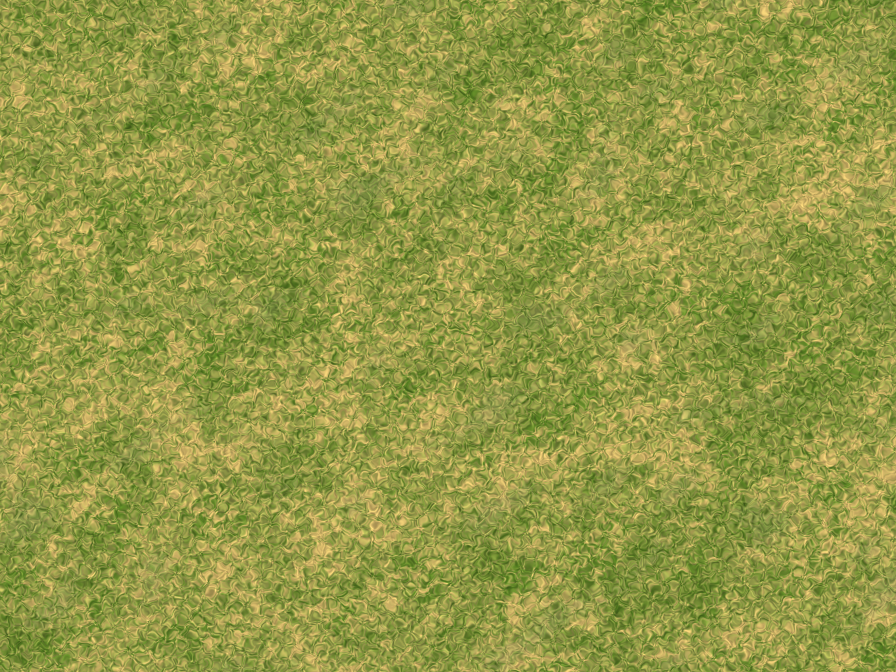
A Shadertoy shader for this texture:

```glsl
#define PATCH_FREQ vec2(3.2, 5.6)
#define MOTTLE_FREQ vec2(13.0, 20.0)
#define FLECK_FREQ vec2(46.0, 72.0)
#define BLADE_FREQ vec2(105.0, 190.0)
#define PATCH_ANGLE 0.45
#define BLADE_ANGLE 0.85
#define PATCH_AMOUNT 0.30
#define MOTTLE_AMOUNT 0.25
#define FLECK_AMOUNT 0.40
#define BLADE_AMOUNT 0.44
#define GRAIN_AMOUNT 0.42
#define SHADE_AMOUNT 0.075

// Dryness ramp, from lush grass to bleached straw
const vec3 TURF[7] = vec3[7](
    vec3(0.31, 0.45, 0.12), vec3(0.41, 0.50, 0.18),
    vec3(0.48, 0.57, 0.22), vec3(0.54, 0.56, 0.27),
    vec3(0.60, 0.63, 0.29), vec3(0.68, 0.65, 0.33),
    vec3(0.81, 0.70, 0.40));
const float DRYNESS[7] = float[7](-2.4, -1.4, -0.8, -0.3, 0.2, 0.75, 1.8);

float hash(vec2 cell) {
    uvec2 q = uvec2(ivec2(cell)) * uvec2(1597334673u, 3812015801u);
    uint h = (q.x ^ q.y) * 1597334673u;
    h = (h ^ (h >> 15)) * 2246822519u;
    h ^= h >> 13;
    return float(h >> 8) / 16777216.0;
}

float slope(vec2 cell, vec2 offset) {
    float a = 6.28318 * hash(cell);
    return dot(vec2(cos(a), sin(a)), offset);
}

// Gradient noise scaled to a deviation of about one
float noise(vec2 p) {
    vec2 i = floor(p), f = p - i;
    vec2 u = f * f * f * (f * (f * 6.0 - 15.0) + 10.0);
    vec2 e = vec2(1.0, 0.0);
    float low = mix(slope(i, f), slope(i + e, f - e), u.x);
    float high = mix(slope(i + e.yx, f - e.yx), slope(i + 1.0, f - 1.0), u.x);
    return 4.6 * mix(low, high, u.y);
}

// Noise stretched along a direction; freq is (along, across)
float streaks(vec2 p, float angle, vec2 freq, float seed) {
    vec2 d = vec2(cos(angle), sin(angle));
    vec2 q = vec2(dot(p, d), dot(p, vec2(-d.y, d.x)));
    return noise(q * freq + seed * vec2(17.3, 31.7));
}

vec3 turfColor(float dryness) {
    vec3 color = TURF[0];
    for (int i = 1; i < 7; i++) {
        float t = (dryness - DRYNESS[i - 1]) / (DRYNESS[i] - DRYNESS[i - 1]);
        color = mix(color, TURF[i], clamp(t, 0.0, 1.0));
    }
    return color;
}

void mainImage(out vec4 fragColor, in vec2 fragCoord) {
    vec2 p = fragCoord / iResolution.y;

    // Broad worn and lush areas, lying along a shallow diagonal
    float patches = 0.7 * streaks(p, PATCH_ANGLE, PATCH_FREQ, 1.0)
                  + 0.7 * streaks(p, PATCH_ANGLE, PATCH_FREQ * 2.1, 2.0);
    float mottle = streaks(p, 0.3, MOTTLE_FREQ, 3.0);

    // Ragged offsets keep the small features from lining up
    vec2 ragged = p + 0.0022 * vec2(streaks(p, 0.5, vec2(75.0), 11.0),
                                    streaks(p, 1.1, vec2(75.0), 12.0));

    // Small straw flecks, gathered where the turf is worn
    float fleck = streaks(ragged, 0.2, FLECK_FREQ, 4.0);
    float straw = smoothstep(0.8, 1.9, fleck + 0.35 * patches + 0.3 * mottle);

    // Blades lean one way or the other from area to area
    float lean = smoothstep(-0.7, 0.7, streaks(p, 0.0, vec2(9.0), 5.0));
    float blades = mix(streaks(ragged, BLADE_ANGLE, BLADE_FREQ, 6.0),
                       streaks(ragged, -0.6, BLADE_FREQ, 7.0), lean);
    float grain = streaks(ragged, 0.35, vec2(215.0, 250.0), 13.0);
    float shade = 0.6 * streaks(ragged, 1.2, BLADE_FREQ, 8.0)
                + 0.8 * streaks(ragged, -0.25, vec2(225.0, 260.0), 9.0);

    float dryness = PATCH_AMOUNT * patches + MOTTLE_AMOUNT * mottle
                  + FLECK_AMOUNT * fleck + BLADE_AMOUNT * blades
                  + GRAIN_AMOUNT * grain + 0.55 * straw - 0.07;
    vec3 color = turfColor(dryness);

    // Dull sage tufts and vivid green tufts
    float tuft = streaks(p, 0.6, vec2(9.0, 16.0), 10.0) + 0.4 * blades;
    color = mix(color, vec3(0.50, 0.56, 0.31), 0.35 * smoothstep(1.1, 2.3, tuft));
    float vivid = smoothstep(0.5, 2.0, -tuft) * smoothstep(0.4, -1.2, dryness);
    color = mix(color, vec3(0.34, 0.52, 0.13), 0.45 * vivid);

    // Light and shadow between blades
    color *= 1.0 + SHADE_AMOUNT * (shade + 0.3 * blades);
    fragColor = vec4(clamp(color, 0.0, 1.0), 1.0);
}
```
